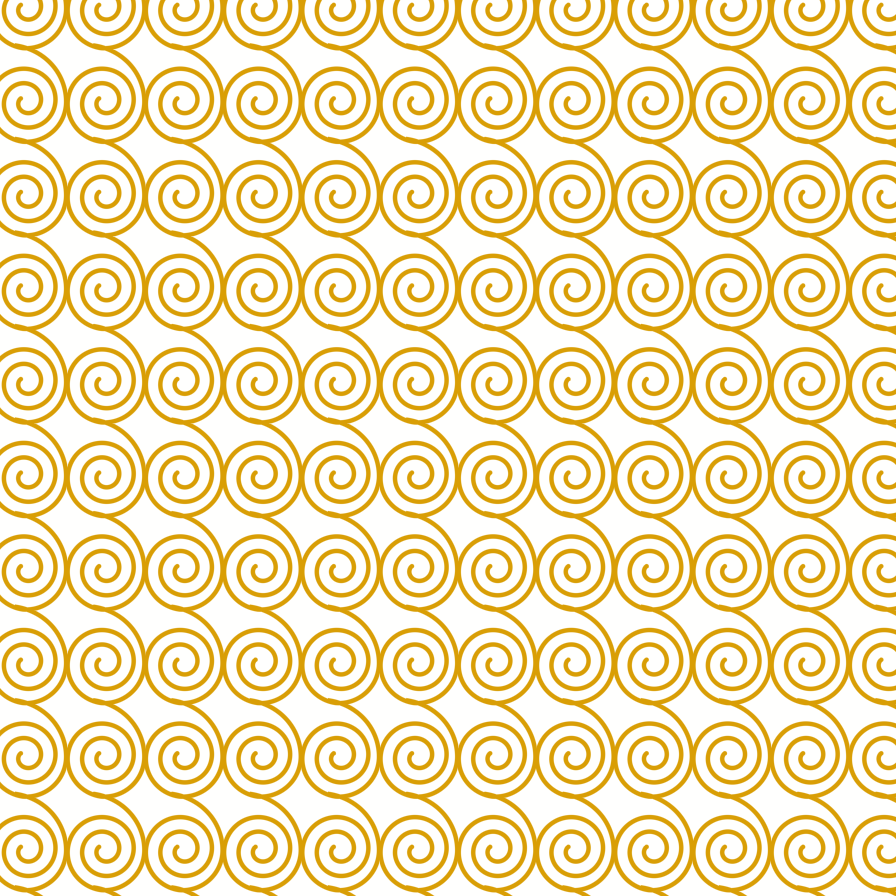
Give the GLSL for this pattern, as a Shadertoy shader.

```glsl
const float TAU = 6.2831853;

const vec3 PAPER = vec3(1.0, 1.0, 0.995);
const vec3 GOLD = vec3(0.85, 0.62, 0.02);

// Cell layout, in canvas heights
const float CELL_WIDTH = 0.0873;
const vec2 LATTICE_ORIGIN = vec2(0.4656, 0.5732);

// Scroll shape, in cell widths
const float CELL_ASPECT = 1.196;
const float PITCH = 0.186;
const float PHASE = 0.0925;
const float RIM = 0.512;
const float TAIL_FLARE = 0.0713;
const float HALF_LINE = 0.0285;

// Unwound angles: inner tip, start of the flaring tail, outer tip
const float ANGLE_START = 2.58;
const float ANGLE_TAIL = 3.0 * TAU;
const float ANGLE_END = 20.6;

// Radius (x) and its derivative (y): coil, constant rim, then flaring tail
vec2 scrollRadius(float angle) {
    float growth = PITCH / TAU;
    float coil = growth * (angle + PHASE);
    float tail = max(angle - ANGLE_TAIL, 0.0);
    float radius = min(coil, RIM) + TAIL_FLARE * tail * tail;
    float slope = (coil < RIM ? growth : 0.0) + 2.0 * TAIL_FLARE * tail;
    return vec2(radius, slope);
}

vec2 scrollPoint(float angle) {
    return scrollRadius(angle).x * vec2(cos(angle), sin(angle));
}

// Approximate distance to the centre line of one scroll
float scrollDistance(vec2 p) {
    float nearest = min(length(p - scrollPoint(ANGLE_START)),
                        length(p - scrollPoint(ANGLE_END)));
    float radius = length(p);
    float baseAngle = atan(p.y, p.x);
    for (int turn = 0; turn < 4; turn++) {
        float angle = baseAngle + TAU * float(turn);
        if (angle < ANGLE_START || angle > ANGLE_END) continue;
        vec2 curve = scrollRadius(angle);
        float steepness = curve.y / curve.x;
        float gap = abs(radius - curve.x) * inversesqrt(1.0 + steepness * steepness);
        nearest = min(nearest, gap);
    }
    return nearest;
}

// Scrolls on a lattice; tails reach into the row above
float latticeDistance(vec2 p, vec2 cellSize) {
    vec2 local = p - cellSize * floor(p / cellSize + 0.5);
    float nearest = 1e3;
    for (int row = -1; row <= 1; row++) {
        for (int column = -1; column <= 1; column++) {
            vec2 centre = cellSize * vec2(column, row);
            nearest = min(nearest, scrollDistance(local - centre));
        }
    }
    return nearest;
}

float strokeCoverage(float dist, float halfWidth, float pixel) {
    return 1.0 - smoothstep(-0.75, 0.75, (dist - halfWidth) / pixel);
}

void mainImage(out vec4 fragColor, in vec2 fragCoord) {
    vec2 uv = fragCoord / iResolution.y;
    vec2 p = (uv - LATTICE_ORIGIN) / CELL_WIDTH;
    float pixel = 1.0 / (iResolution.y * CELL_WIDTH);

    float dist = latticeDistance(p, vec2(1.0, CELL_ASPECT));
    float ink = strokeCoverage(dist, HALF_LINE, pixel);
    fragColor = vec4(mix(PAPER, GOLD, ink), 1.0);
}
```
